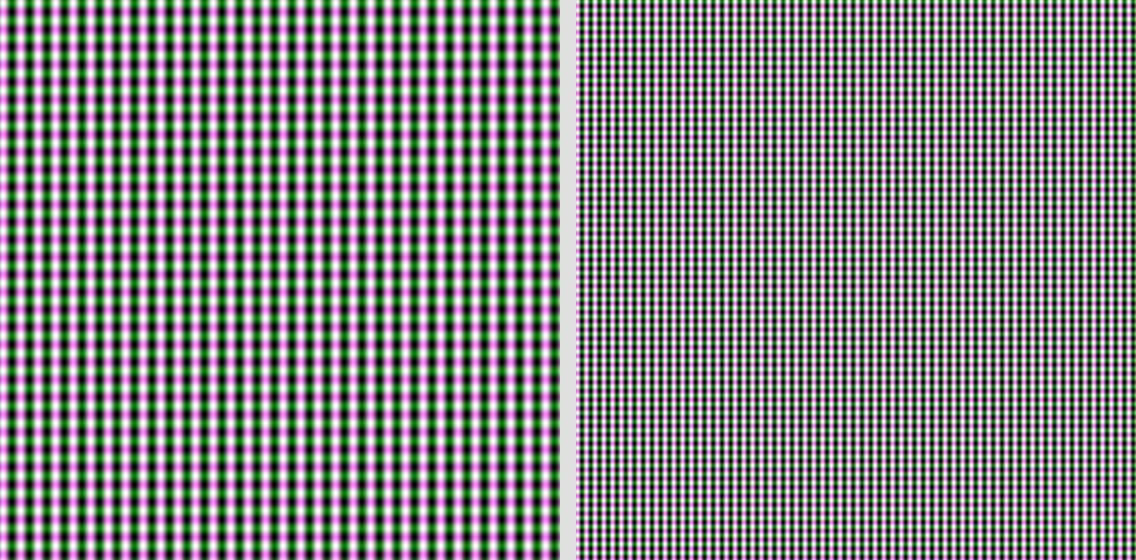
Left, the tile; right, the same tile 2 across and 2 down.
This pattern is drawn by a WebGL 1 fragment shader. Its source:

```glsl
precision highp float;
// Soft plaid: pink and white columns over green and black ones, from two crossed cosine waves.

#define COLUMNS 32.0       // whole periods across
#define ROWS 32.0          // whole periods down
#define COLUMN_PHASE 0.18  // first bright column, in periods from the left
#define ROW_PHASE 0.18     // first bright row, in periods from the top
#define ROW_WEIGHT 0.5     // share of the row wave in the green channel

uniform vec2 u_resolution;

const float TAU = 6.2831853;

// Smooth 0..1 wave with its crest at whole numbers
float wave(float t) {
  return 0.5 + 0.5 * cos(TAU * t);
}

void main() {
  vec2 uv = gl_FragCoord.xy / u_resolution;

  float column = wave(uv.x * COLUMNS - COLUMN_PHASE);
  float row = wave((1.0 - uv.y) * ROWS - ROW_PHASE);

  // Columns drive red and blue; green blends both directions
  float green = mix(column, row, ROW_WEIGHT);
  gl_FragColor = vec4(column, green, column, 1.0);
}
```
